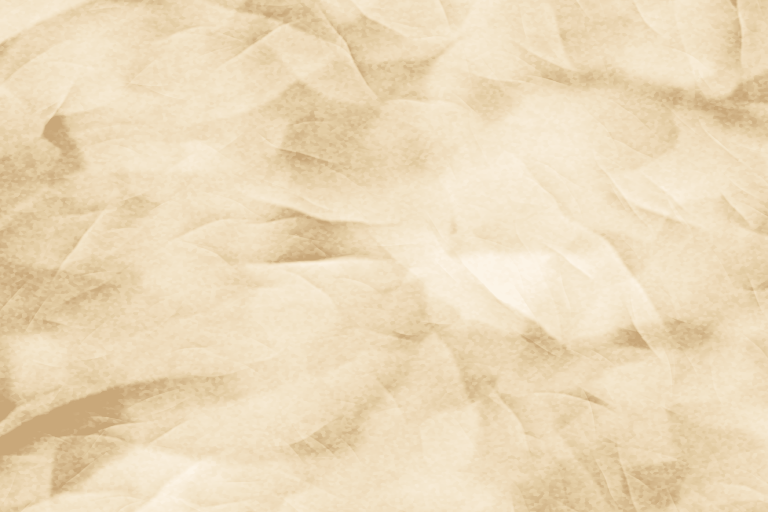
A Shadertoy shader for this texture:

```glsl
// Crumpled cream paper: soft tilted facets, pinched creases and fine grain.

const vec3 SHADOW = vec3(0.79, 0.66, 0.48);
const vec3 TAN    = vec3(0.89, 0.80, 0.64);
const vec3 SAND   = vec3(0.93, 0.85, 0.72);
const vec3 CREAM  = vec3(0.95, 0.89, 0.78);
const vec3 LIGHT  = vec3(0.99, 0.955, 0.90);

vec2 hash2(vec2 cell) {
    vec3 h = fract(cell.xyx * vec3(0.1031, 0.1030, 0.0973));
    h += dot(h, h.yzx + 33.33);
    return fract((h.xx + h.yz) * h.zy);
}

float linearStep(float a, float b, float x) {
    return clamp((x - a) / (b - a), 0.0, 1.0);
}

vec2 rotate(vec2 v, float angle) {
    float c = cos(angle), s = sin(angle);
    return vec2(c * v.x + s * v.y, c * v.y - s * v.x);
}

// Layered sines that bend straight lines into hand-made ones
vec2 wobble(vec2 p, float frequency, float amount) {
    vec2 sum = vec2(0.0);
    for (int i = 0; i < 5; i++) {
        sum += amount * sin(p.yx * frequency + vec2(1.7, 4.1) * float(i + 1));
        p = rotate(p, 1.1) + sum;
        frequency *= 1.9;
        amount *= 0.52;
    }
    return sum;
}

// Cellular noise: each cell is a tilted plane, blended at its borders
float facets(vec2 p, float sharpness, float tilt) {
    vec2 base = floor(p);
    float total = 0.0, weights = 0.0;
    for (int y = -1; y <= 1; y++)
    for (int x = -1; x <= 1; x++) {
        vec2 cell = base + vec2(x, y);
        vec2 d = p - cell - hash2(cell);
        vec2 slope = hash2(cell + 71.0) * 2.0 - 1.0;
        float height = hash2(cell + 137.0).x * 2.0 - 1.0;
        float w = exp(-sharpness * dot(d, d));
        total += w * (height + tilt * dot(slope, d));
        weights += w;
    }
    return total / weights;
}

// A crease along x: shadow fades above it, a thin lit lip lies below
float crease(vec2 q, float halfLength, float width) {
    float u = q.x / halfLength;
    float taper = max(1.0 - u * u, 0.0);
    taper *= taper;
    float side = smoothstep(-0.02, 0.025, q.y);
    float shadow = side * exp(-max(q.y, 0.0) / (width * (0.3 + taper)));
    float lip = (1.0 - side) * exp(min(q.y, 0.0) / 0.06);
    return taper * (1.1 * lip - 1.25 * shadow);
}

// Creases scattered on a grid: rising on the left, falling on the right
float creases(vec2 p, float scale, float seed) {
    vec2 g = p * scale, base = floor(g);
    float sum = 0.0;
    for (int y = -2; y <= 2; y++)
    for (int x = -2; x <= 2; x++) {
        vec2 cell = base + vec2(x, y);
        vec2 site = cell + hash2(cell + seed);
        vec2 shape = hash2(cell + seed + 19.0);
        vec2 turn = hash2(cell + seed + 53.0);
        float angle = mix(0.35, -0.75, smoothstep(0.2, 1.0, site.x / scale));
        angle += (turn.x - 0.5) * 1.3 + 3.14159 * step(0.6, turn.y);
        vec2 q = rotate(g - site, angle);
        q.y += 0.12 * q.x * q.x;
        sum += shape.x * crease(q, mix(0.4, 1.1, shape.y), mix(0.06, 0.24, turn.y));
    }
    return sum;
}

// Long shaded wedges that enter from the left edge
float wedges(vec2 p) {
    float sum = 0.0;
    for (int i = 0; i < 2; i++) {
        float edge = 0.14 + 0.77 * float(i) + 0.6 * p.x - 0.65 * p.x * p.x;
        float depth = edge - p.y;
        float band = smoothstep(-0.006, 0.01, depth) * exp(-pow(max(depth, 0.0) / 0.06, 2.0));
        sum += band * (1.0 - smoothstep(0.2, 0.52, p.x));
    }
    return sum;
}

// Large bright bulge with a shaded fold over its top
float bulge(vec2 p, vec2 centre, vec2 radius) {
    float r = length((p - centre) / radius);
    float rim = exp(-pow((r - 1.08) / 0.11, 2.0)) * smoothstep(0.08, 0.24, p.y - centre.y);
    return 1.25 * (1.0 - smoothstep(0.3, 1.1, r)) - 0.9 * rim;
}

vec3 paperColor(float tone) {
    vec3 c = mix(SHADOW, TAN, linearStep(-2.2, -1.17, tone));
    c = mix(c, SAND, linearStep(-1.17, -0.47, tone));
    c = mix(c, CREAM, linearStep(-0.47, 0.33, tone));
    return mix(c, LIGHT, linearStep(0.33, 2.5, tone));
}

void mainImage(out vec4 fragColor, in vec2 fragCoord) {
    vec2 p = fragCoord / iResolution.y;
    vec2 bent = p + wobble(p, 7.0, 0.018);
    vec2 straighter = mix(p, bent, 0.3);
    vec2 fromMiddle = p - vec2(0.78, 0.5);

    // Broad light and the main folds
    float tone = -0.18 + 0.9 * (0.27 - dot(fromMiddle, fromMiddle));
    tone += bulge(bent, vec2(1.22, 0.55), vec2(0.42, 0.27));
    tone -= 1.9 * wedges(straighter);
    tone += 1.2 * crease((straighter - vec2(0.61, 0.49)) * 5.0, 0.75, 0.07);

    // Facets and creases from large to small
    float sharpness = 18.0 + 10.0 * sin(5.0 * p.x + 3.0 * sin(4.0 * p.y));
    vec2 sheared = rotate(bent, 0.3) * vec2(0.75, 1.3);
    tone += 0.8 * facets(sheared * 4.0, sharpness, 1.6);
    tone += 0.6 * facets(sheared * 9.0 + 9.0, sharpness, 1.4);
    tone += 1.4 * creases(bent, 3.6, 5.0);
    tone += 1.0 * creases(bent, 7.0, 31.0);
    tone += 0.5 * creases(bent, 13.0, 87.0);

    // Fibre grain
    tone += 0.36 * facets(p * vec2(140.0, 190.0), 7.0, 0.0);
    tone += 0.16 * facets(p * vec2(50.0, 80.0) + 7.0, 5.0, 0.0);

    fragColor = vec4(paperColor(tone), 1.0);
}
```
